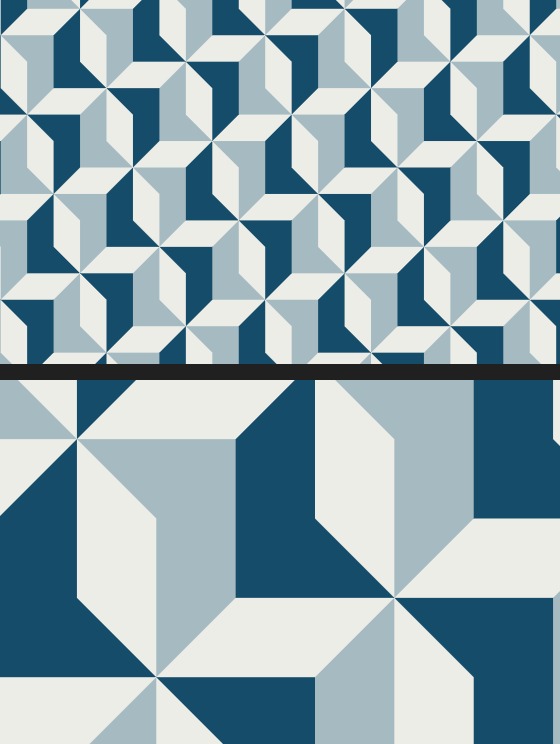
Top: the whole. Bottom: its middle third, enlarged.
Write a WebGL 2 fragment shader that draws this pattern.

```glsl
#version 300 es
precision highp float;
// Folded-block tessellation: pairs of blue five-sided pieces on a cream ground,
// set on a tilted square lattice with steps (3,-1) and (1,3). Each pair is one
// distance function and its half-turn; the two blues swap on alternate rows.

uniform vec2 u_resolution;
out vec4 fragColor;

// Signed distance to the piece (0,0) (2,0) (2,2) (1,3) (1,1), y pointing down.
float pieceDistance(vec2 p) {
    float notch = max(p.x - 1.0, (p.x - p.y) * 0.7071);
    float slant = (p.x + p.y - 4.0) * 0.7071;
    return max(max(-p.y, p.x - 2.0), max(slant, -notch));
}

float coverage(float dist, float pixel) {
    return clamp(0.5 - dist / pixel, 0.0, 1.0);
}

void main() {
    vec3 cream = vec3(0.93, 0.93, 0.91);
    vec3 paleBlue = vec3(0.65, 0.73, 0.76);
    vec3 deepBlue = vec3(0.08, 0.30, 0.41);

    // Grid units: 21.17 across the canvas, measured from a lattice node.
    float pixel = 21.17 / u_resolution.x;
    vec2 fromTop = vec2(gl_FragCoord.x, u_resolution.y - gl_FragCoord.y);
    vec2 p = fromTop * pixel - vec2(7.026, 2.332);

    // Lattice cell and position inside it.
    vec2 cell = floor(vec2(3.0 * p.x - p.y, p.x + 3.0 * p.y) / 10.0);
    vec2 local = p - cell.x * vec2(3.0, -1.0) - cell.y * vec2(1.0, 3.0);

    // Left piece and its half-turn about the cell centre (2,1).
    float left = coverage(pieceDistance(local), pixel);
    float right = coverage(pieceDistance(vec2(4.0, 2.0) - local), pixel);

    // Swap the blues on odd rows.
    float oddRow = mod(cell.y, 2.0);
    vec3 leftColor = mix(deepBlue, paleBlue, oddRow);
    vec3 rightColor = mix(paleBlue, deepBlue, oddRow);

    vec3 color = cream + left * (leftColor - cream) + right * (rightColor - cream);
    fragColor = vec4(clamp(color, 0.0, 1.0), 1.0);
}
```
